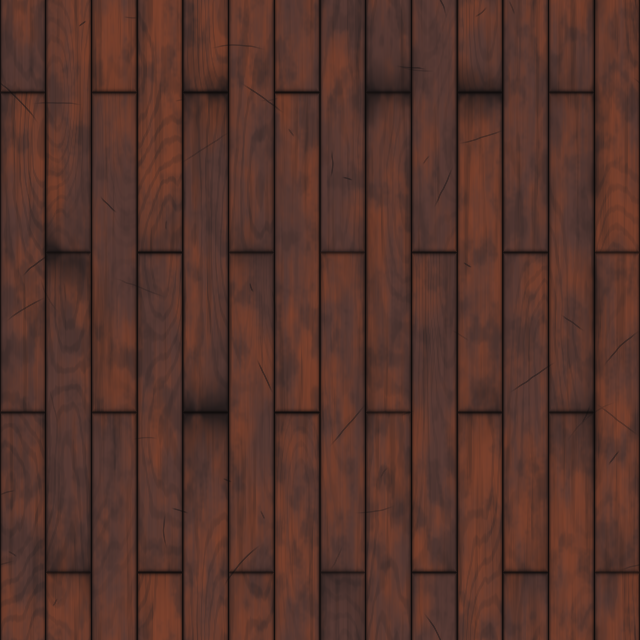
A WebGL 2 fragment shader for this texture:

```glsl
#version 300 es
precision highp float;
// Staggered dark red-brown wooden planks with grain, soot and fine scratches.
uniform vec2 u_resolution;
out vec4 fragColor;

const float TAU = 6.2831853;
const vec2 PLANKS = vec2(14.0, 2.0);
const float JOINT_OFFSET = 0.711;
const int SCRATCHES = 56;
const vec3 DULL_WOOD = vec3(0.335, 0.222, 0.200);
const vec3 WARM_WOOD = vec3(0.475, 0.250, 0.172);
const vec3 GRAIN_COLOR = vec3(0.190, 0.145, 0.140);
const vec3 SOOT_COLOR = vec3(0.125, 0.100, 0.100);
const vec3 GAP_COLOR = vec3(0.045, 0.035, 0.035);

float hash(vec2 p) {
    return fract(sin(dot(p, vec2(127.1, 311.7))) * 43758.5453);
}

float noise(vec2 p) {
    vec2 cell = floor(p), f = fract(p);
    f = f * f * (3.0 - 2.0 * f);
    float low = mix(hash(cell), hash(cell + vec2(1.0, 0.0)), f.x);
    float high = mix(hash(cell + vec2(0.0, 1.0)), hash(cell + 1.0), f.x);
    return mix(low, high, f.y);
}

float fbm(vec2 p) {
    float sum = 0.0, weight = 0.533;
    for (int i = 0; i < 4; i++) {
        sum += weight * noise(p);
        p = p * 2.03 + 11.7;
        weight *= 0.5;
    }
    return sum;
}

// Elongated contour loops of a stretched noise field.
float growthRings(vec2 p, vec2 seed) {
    float field = noise(p * vec2(17.0, 3.6) + seed);
    field += 0.10 * fbm(p * vec2(60.0, 14.0) + seed);
    return smoothstep(0.1, 1.0, sin(field * 62.0));
}

vec3 wood(vec2 p, vec2 id) {
    vec2 seed = 50.0 * vec2(hash(id + 3.1), hash(id + 8.7));
    float patches = fbm(p * vec2(24.0, 8.0) + seed);
    float mottle = fbm(p * vec2(45.0, 24.0) + seed.yx);
    float streaks = fbm(p * vec2(130.0, 5.0) + seed);
    float fibres = noise(p * vec2(420.0, 16.0) + seed.yx);

    float warmth = 0.5 * patches + 0.25 * mottle + 0.25 * streaks;
    warmth += 0.10 * (hash(id + 5.3) - 0.5);
    vec3 color = mix(DULL_WOOD, WARM_WOOD, smoothstep(0.34, 0.70, warmth));

    float rings = growthRings(p, seed) * mix(0.06, 0.26, hash(id + 1.9));
    float grain = rings + 0.34 * smoothstep(0.52, 0.80, streaks);
    grain += 0.22 * smoothstep(0.50, 0.25, mottle);
    color = mix(color, GRAIN_COLOR, min(grain, 0.7));
    return color * (0.97 + 0.06 * fibres);
}

// Dark staining that gathers unevenly along seams and end joints.
float soot(vec2 p, vec2 edge, vec2 seamId, vec2 jointId) {
    float cloud = smoothstep(0.30, 0.70, fbm(p * vec2(26.0, 14.0) + 4.0));
    float seam = mix(0.12, 0.65, pow(hash(seamId + 2.7), 3.0));
    float joint = mix(0.10, 0.95, pow(hash(jointId + 6.1), 2.5));
    float amount = seam * exp(-edge.x / 0.009) + joint * exp(-edge.y / 0.030);
    return clamp(amount * mix(0.25, 1.2, cloud), 0.0, 0.85);
}

float gap(float dist, float halfWidth, float pixel) {
    float core = 1.0 - smoothstep(halfWidth - 0.5 * pixel, halfWidth + 0.7 * pixel, dist);
    float shade = 0.55 * exp(-pow(dist / (2.6 * halfWidth), 2.0));
    return max(core * 0.92, shade);
}

// One thin, slightly bent stroke, wrapped around the canvas edges.
float scratch(vec2 uv, float index, float pixel) {
    vec2 key = vec2(index, 4.3);
    vec2 center = vec2(hash(key), hash(key + 1.7));
    float angle = TAU * hash(key + 3.9);
    float halfLength = mix(0.008, 0.055, pow(hash(key + 5.2), 2.0));
    vec2 q = fract(uv - center + 0.5) - 0.5;
    q = vec2(q.x * cos(angle) + q.y * sin(angle), q.y * cos(angle) - q.x * sin(angle));
    q.y += (hash(key + 7.4) - 0.5) * 9.0 * q.x * q.x;
    q.y += 0.0012 * (noise(vec2(q.x * 90.0, index)) - 0.5);
    float line = 1.0 - smoothstep(0.0003, 0.0005 + pixel, abs(q.y));
    float taper = 1.0 - smoothstep(0.4 * halfLength, halfLength, abs(q.x));
    return line * taper * mix(0.2, 0.6, hash(key + 9.6));
}

void main() {
    vec2 uv = gl_FragCoord.xy / u_resolution;
    float pixel = 1.0 / min(u_resolution.x, u_resolution.y);

    // Plank layout: every second column is shifted by half a plank.
    float across = uv.x * PLANKS.x;
    float column = floor(across);
    float along = uv.y * PLANKS.y - JOINT_OFFSET + 0.5 * mod(column, 2.0);
    vec2 id = vec2(column, mod(floor(along), PLANKS.y));
    vec2 local = fract(vec2(across, along));
    vec2 edge = min(local, 1.0 - local) / PLANKS;

    vec2 seamId = vec2(mod(floor(across + 0.5), PLANKS.x), 31.0);
    vec2 jointId = vec2(column, mod(floor(along + 0.5), PLANKS.y));

    vec3 color = wood(local / PLANKS, id);
    color = mix(color, SOOT_COLOR, soot(uv, edge, seamId, jointId));

    float marks = 0.0;
    for (int i = 0; i < SCRATCHES; i++) marks = max(marks, scratch(uv, float(i), pixel));
    color = mix(color, SOOT_COLOR, marks);

    // Narrow seams and softer end joints of varying depth.
    float jointDepth = mix(0.65, 1.0, hash(vec2(column, 17.0)));
    float gaps = max(gap(edge.x, 0.0011, pixel), jointDepth * gap(edge.y, 0.0017, pixel));
    fragColor = vec4(mix(color, GAP_COLOR, gaps), 1.0);
}
```
